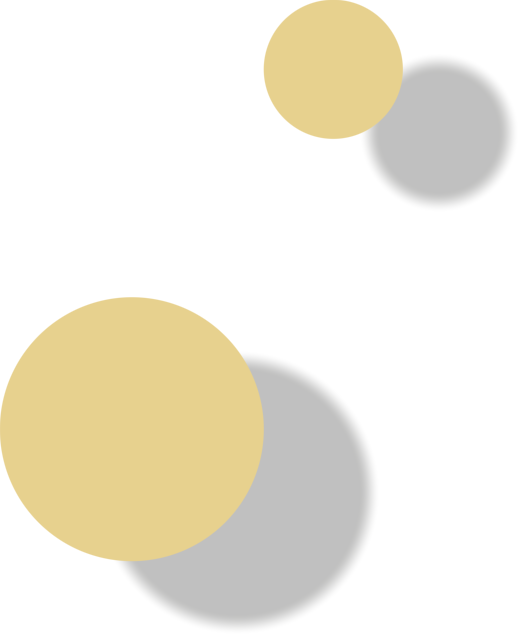
Reproduce this background procedurally as a WebGL 1 fragment shader.

```glsl
precision highp float;
// Two flat gold discs on white, each casting a soft grey shadow to the lower right.

uniform vec2 u_resolution;

const vec3 PAPER = vec3(1.0);
const vec3 GOLD = vec3(0.906, 0.818, 0.557);
const vec3 SHADOW = vec3(0.753, 0.753, 0.751);

// Lengths are fractions of the canvas height
const vec2 SHADOW_OFFSET = vec2(0.1654, -0.0990);
const float SHADOW_BLUR = 0.0165;

// Signed distance to a circle
float circleDistance(vec2 p, vec2 center, float radius) {
  return length(p - center) - radius;
}

// Coverage that fades across the edge by the given half width
float coverage(float dist, float halfWidth) {
  return 1.0 - smoothstep(-halfWidth, halfWidth, dist);
}

// Lay a blurred shadow, then its crisp disc, over a base colour
vec3 addDisc(vec3 base, vec2 p, vec2 center, float radius, float edge) {
  float shade = circleDistance(p, center + SHADOW_OFFSET, radius);
  float disc = circleDistance(p, center, radius);
  vec3 color = mix(base, SHADOW, coverage(shade, SHADOW_BLUR));
  return mix(color, GOLD, coverage(disc, edge));
}

void main() {
  vec2 p = gl_FragCoord.xy / u_resolution.y;
  float edge = 0.8 / u_resolution.y;

  vec3 color = addDisc(PAPER, p, vec2(0.5208, 0.8917), 0.1087, edge);
  color = addDisc(color, p, vec2(0.2060, 0.3294), 0.2062, edge);

  gl_FragColor = vec4(color, 1.0);
}
```
